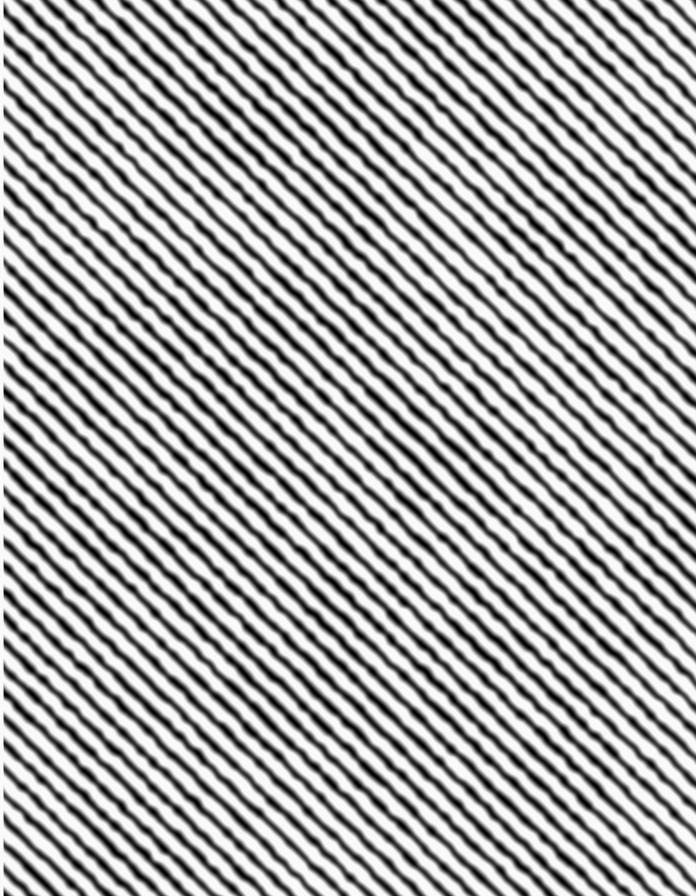
Give the GLSL for this pattern, as a Shadertoy shader.

```glsl
// Soft black diagonal hatching on white, with beaded, slightly uneven ink lines.

#define ROWS 35.5      // lines crossed from top to bottom
#define SLOPE 0.97     // fall of each line per unit across
#define PHASE 0.29     // offset of the first line, in lines
#define SOFT_WIDTH 0.76 // reach of the ink, as a share of half a gap
#define BEADS 105.0    // swellings along a line per canvas height
#define SWELL 0.32     // strength of the swellings
#define WOBBLE 0.11    // sideways drift of a line, in lines
#define PATCHES 8.0    // broad ink patches per canvas height
#define INK 0.08
#define PAPER 0.98
#define MARGIN 0.004   // blank strip at the left edge

float hash(vec2 p) {
    vec3 v = fract(vec3(p.xyx) * 0.1031);
    v += dot(v, v.yzx + 33.33);
    return fract((v.x + v.y) * v.z);
}

float valueNoise(vec2 p) {
    vec2 cell = floor(p);
    vec2 f = fract(p);
    f = f * f * (3.0 - 2.0 * f);
    float low = mix(hash(cell), hash(cell + vec2(1.0, 0.0)), f.x);
    float high = mix(hash(cell + vec2(0.0, 1.0)), hash(cell + vec2(1.0)), f.x);
    return mix(low, high, f.y);
}

// Noise centred on zero, from -0.5 to 0.5
float sway(vec2 p) {
    return valueNoise(p) - 0.5;
}

void mainImage(out vec4 fragColor, in vec2 fragCoord) {
    vec2 uv = fragCoord / iResolution.y;

    // Position across the lines and along them
    float across = ROWS * (1.0 - uv.y - SLOPE * uv.x) - PHASE;
    float along = dot(uv, normalize(vec2(1.0, -SLOPE)));
    float lineId = floor(across + 0.5);

    // Each line swells and drifts on its own
    float swelling = sway(vec2(along * BEADS + 100.0, lineId * 7.0 + 400.0));
    float drift = sway(vec2(along * BEADS * 0.8 + 120.0, lineId * 5.0 + 700.0));
    float patchTone = sway(uv * PATCHES + 20.0);

    // Soft ink profile, never narrower than a pixel
    float reach = SOFT_WIDTH * (1.0 + SWELL * swelling + 0.15 * patchTone);
    reach = max(reach, 2.0 * fwidth(across));
    float dist = 2.0 * abs(across - lineId + WOBBLE * drift);
    float paper = smoothstep(0.0, reach, dist);

    // Ink fades where a line thins
    float ink = INK - 0.22 * swelling - 0.1 * patchTone;
    float tone = mix(clamp(ink, 0.0, 1.0), PAPER, paper);

    // Blank strip on the left
    float pixel = 1.0 / iResolution.y;
    tone = mix(PAPER, tone, smoothstep(MARGIN - pixel, MARGIN + pixel, uv.x));

    fragColor = vec4(vec3(tone), 1.0);
}
```
